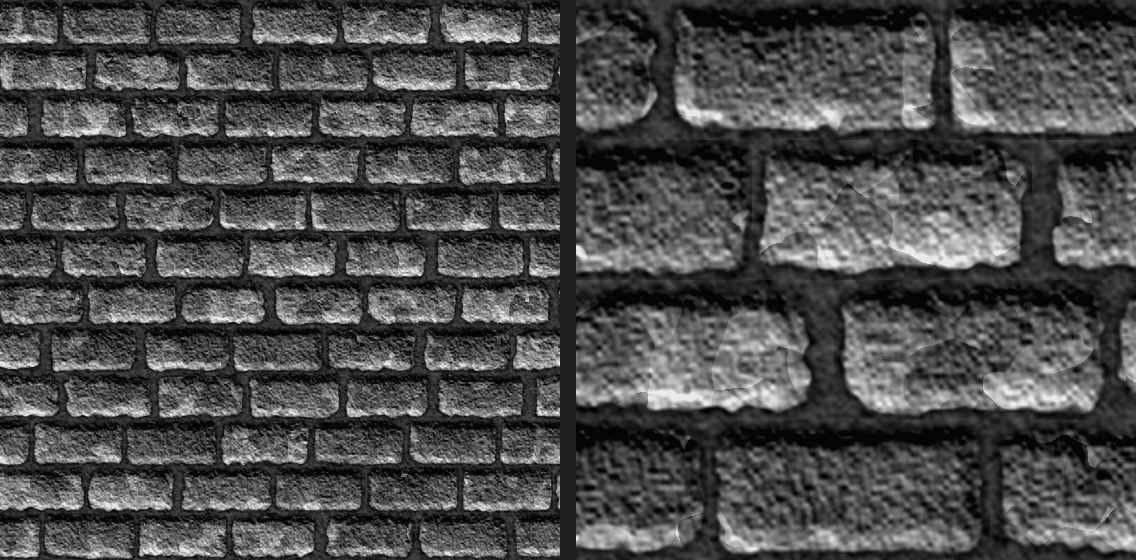
Left: the whole. Right: its middle third, enlarged.
A WebGL 1 fragment shader for this texture:

```glsl
precision highp float;
// Weathered grey brick wall: twelve staggered courses of six bricks, tiling at the edges.
// Each brick is a warped rounded box with worn ends, embossed by light from below,
// with gritty grain and pale chipped patches broken into facets.
uniform vec2 u_resolution;

const float COURSES = 12.0;
const float BRICKS = 6.0;
const vec2 LIGHT_STEP = vec2(-0.012, -0.030);
const vec3 STONE_TINT = vec3(0.998, 0.998, 1.004);

float hash(vec2 p) {
  vec3 a = fract(p.xyx * 0.1031);
  a += dot(a, a.yzx + 33.33);
  return fract((a.x + a.y) * a.z);
}

// Value noise repeating over the wall; freq is cells per course height.
float noise(vec2 s, float freq) {
  vec2 p = s * freq;
  vec2 i = floor(p), f = fract(p);
  f = f * f * (3.0 - 2.0 * f);
  float period = COURSES * freq;
  vec2 a = mod(i, period), b = mod(i + 1.0, period);
  return mix(mix(hash(a), hash(vec2(b.x, a.y)), f.x),
             mix(hash(vec2(a.x, b.y)), hash(b), f.x), f.y);
}

float grain(vec2 s) {
  return 0.5 * noise(s, 13.0) + 0.5 * noise(s, 25.0);
}

// Stagger of a course, counted from the top, in brick lengths.
float courseShift(float course) {
  vec4 shifts = course < 4.0 ? vec4(0.64, 0.96, 0.38, 0.88)
              : course < 8.0 ? vec4(0.31, 0.63, 0.92, 0.48)
              : vec4(0.66, 0.34, 0.93, 0.46);
  vec4 pick = vec4(equal(vec4(0.0, 1.0, 2.0, 3.0), vec4(mod(course, 4.0))));
  return dot(shifts, pick);
}

float roundedBox(vec2 p, vec2 halfSize, float radius) {
  vec2 q = abs(p) - halfSize + radius;
  return length(max(q, 0.0)) + min(max(q.x, q.y), 0.0) - radius;
}

// Returns position within the brick (xy), edge distance (z) and wear (w).
vec4 brick(vec2 s) {
  float course = mod(COURSES - 1.0 - floor(s.y), COURSES);
  float along = s.x * 0.5 - courseShift(course);
  vec2 id = vec2(mod(floor(along), BRICKS), course);
  vec2 p = (vec2(fract(along), fract(s.y)) - 0.5) * vec2(2.0, 1.0);
  float wear = hash(id + 17.0);
  vec2 side = step(0.0, p);
  float endWear = hash(id * 3.0 + vec2(side.x, 41.0));
  float cornerWear = hash(id * 5.0 + side + 71.0);
  vec2 halfSize = vec2(0.94, 0.435) - vec2(0.04, 0.035) * wear;
  halfSize.x -= 0.10 * smoothstep(0.65, 1.0, endWear);
  float radius = 0.08 + 0.20 * cornerWear * cornerWear;
  vec2 warp = vec2(noise(s, 4.0), noise(s + 5.3, 4.0)) - 0.5;
  float ragged = (noise(s, 9.0) - 0.5) * (0.03 + 0.06 * wear);
  return vec4(p, roundedBox(p + 0.06 * warp, halfSize, radius) + ragged, wear);
}

float relief(vec2 s, float edge) {
  return 1.25 * smoothstep(0.02, -0.16, edge) + grain(s);
}

// Tone of broken stone: a random tilted plane in each irregular cell.
float facets(vec2 s) {
  const float FREQ = 3.0;
  vec2 p = s * FREQ + 0.7 * vec2(noise(s, 5.0), noise(s + 7.1, 5.0));
  vec2 cell = floor(p);
  float nearest = 9.0, tone = 0.0;
  for (int y = -1; y <= 1; y++) {
    for (int x = -1; x <= 1; x++) {
      vec2 c = cell + vec2(float(x), float(y));
      vec2 id = mod(c, COURSES * FREQ);
      vec2 rnd = vec2(hash(id + 3.0), hash(id + 59.0));
      vec2 away = p - c - rnd;
      float dist = dot(away, away);
      if (dist < nearest) {
        nearest = dist;
        tone = rnd.x - 0.5 + dot(away, vec2(rnd.y - 0.5, -0.5));
      }
    }
  }
  return tone;
}

float stoneTone(vec2 s, vec4 b) {
  float height = b.y / 0.43;
  float tone = 0.31 + 0.09 * (fract(b.w * 7.3) - 0.5) - 0.07 * height;
  tone += 0.16 * (noise(s, 3.0) - 0.5) + 0.24 * (grain(s + 2.7) - 0.5);

  // Chips gather towards the edges and cover more of the worn bricks.
  float patches = 0.6 * noise(s + 1.9, 2.0) + 0.4 * noise(s, 5.0);
  patches += 0.16 * smoothstep(-0.30, 0.0, b.z);
  float limit = mix(0.76, 0.38, b.w);
  float chipped = smoothstep(limit, limit + 0.05, patches);
  tone += chipped * (0.13 + 0.24 * facets(s));
  return tone * (1.0 - 0.40 * smoothstep(0.35, 1.0, height));
}

void main() {
  vec2 s = gl_FragCoord.xy / u_resolution * COURSES;
  vec4 b = brick(s);
  vec2 lit = s + LIGHT_STEP;
  float slope = relief(s, b.z) - relief(lit, brick(lit).z);

  // Mortar darkens in the narrow grooves beside each brick.
  float mortar = mix(0.08, 0.21, smoothstep(0.0, 0.11, b.z));
  mortar += 0.18 * (grain(s + 4.1) - 0.5) + 0.20 * slope;
  float stone = stoneTone(s, b) + 0.62 * slope;
  float tone = mix(stone, mortar, smoothstep(-0.015, 0.03, b.z));
  gl_FragColor = vec4(clamp(tone, 0.02, 0.92) * STONE_TINT, 1.0);
}
```
